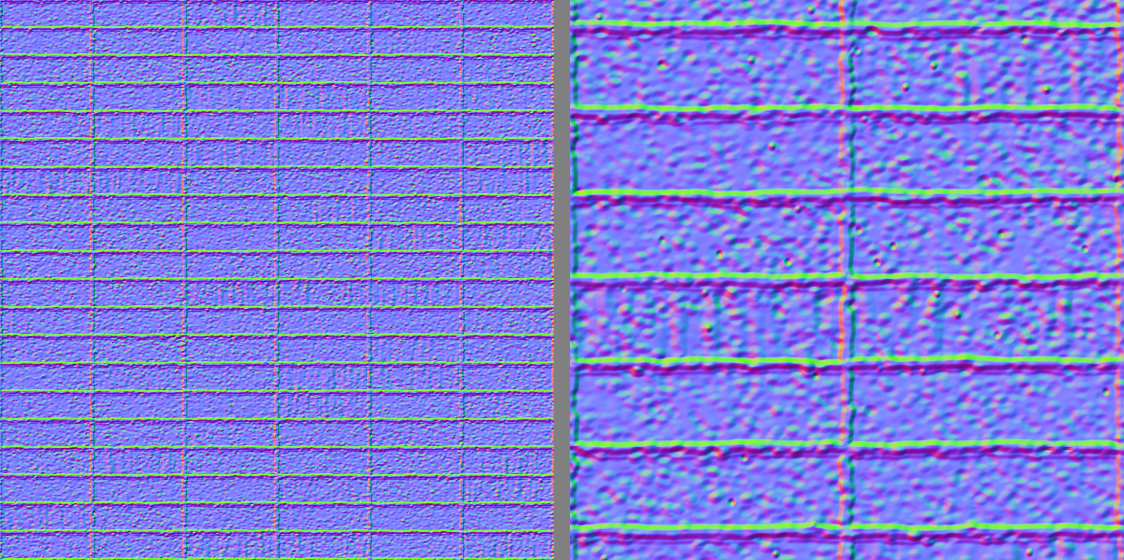
Left, the full canvas; right, a detail of the centre.
This texture map is drawn by a Shadertoy shader. Its source:

```glsl
// Tangent-space normal map of stack-bonded bricks, 6 across and 20 down, with rough faces and worn joints.

const float TAU = 6.2831853;
const vec2 BRICKS = vec2(6.0, 20.0);

vec2 hash2(vec2 p) {
    vec3 q = fract(p.xyx * vec3(0.1031, 0.1030, 0.0973));
    q += dot(q, q.yzx + 33.33);
    return fract((q.xx + q.yz) * q.zy);
}

// Wrapping cellular field of raised and sunken dots; rarity drops the weaker ones.
float bumps(vec2 uv, vec2 count, float radius, float rarity) {
    vec2 p = uv * count;
    vec2 base = floor(p);
    float sum = 0.0;
    for (int y = -1; y <= 1; y++) {
        for (int x = -1; x <= 1; x++) {
            vec2 site = base + vec2(x, y);
            vec2 key = mod(site, count);
            vec2 offset = (site + hash2(key) - p) / radius;
            float strength = 2.0 * hash2(key + 91.7).x - 1.0;
            float falloff = max(0.0, 1.0 - dot(offset, offset));
            sum += strength * abs(strength) * step(rarity, abs(strength)) * falloff * falloff;
        }
    }
    return sum;
}

float wallHeight(vec2 uv) {
    // Slow waviness of the courses
    vec2 wave = vec2(sin(TAU * (3.0 * uv.x + 17.0 * uv.y)) + sin(TAU * (2.0 * uv.x - 41.0 * uv.y)),
                     sin(TAU * (7.0 * uv.x + 4.0 * uv.y)) + sin(TAU * (19.0 * uv.x - 9.0 * uv.y)));
    vec2 cell = (uv + 0.0004 * wave) * BRICKS;
    vec2 id = mod(floor(cell), BRICKS);
    vec2 local = fract(cell);
    vec2 shift = hash2(id + 7.3) - 0.5;
    vec2 wear = hash2(id + 51.9);
    vec2 tilt = hash2(id + 113.1) - 0.5;

    // Surface relief: grain, scattered pits and vertical drag marks
    float grain = bumps(uv, vec2(200.0, 270.0), 1.0, 0.0);
    float pits = bumps(uv, vec2(52.0), 0.13, 0.87);
    float streaks = bumps(uv, vec2(170.0, 24.0), 1.0, 0.0);

    // Distance from each brick edge, in canvas units
    vec2 low = local / BRICKS;
    vec2 high = (1.0 - local) / BRICKS;
    float skew = 0.002 * tilt.x * (local.x - 0.5) + 0.001 * shift.y;
    float bottom = low.y + skew + 0.0003 * grain;
    float top = high.y - skew + 0.0014 * grain;
    float side = min(low.x + 0.001 * shift.x, high.x - 0.001 * shift.x) + 0.0016 * grain;

    // Crisp lower edge, stepped upper edge, shallow upright joints
    float bottomRise = smoothstep(0.0012, 0.0043, bottom);
    float topRise = 0.75 * smoothstep(0.0004, 0.0042, top) + 0.25 * smoothstep(0.0045, 0.0072, top);
    float course = bottomRise * topRise;
    float sideRise = smoothstep(0.0016, 0.0048, side);

    float face = 0.0019 * grain * mix(0.8, 1.15, wear.x) + 0.0035 * pits;
    face += 0.0017 * streaks * smoothstep(0.6, 0.9, wear.y);
    face += 0.03 * dot(tilt, (local - 0.5) / BRICKS);
    float mortar = 0.0019 * grain;
    return 0.0058 * course * mix(0.4, 1.0, sideRise) + mix(mortar, face, course * sideRise);
}

void mainImage(out vec4 fragColor, in vec2 fragCoord) {
    vec2 uv = fragCoord / iResolution.xy;
    vec2 e = vec2(0.0008, 0.0);
    vec2 slope = vec2(wallHeight(uv + e.xy) - wallHeight(uv - e.xy),
                      wallHeight(uv + e.yx) - wallHeight(uv - e.yx)) / (2.0 * e.x);

    // Red faces right, green faces down; blue faces out, dimmer on downward slopes
    vec3 normal = normalize(vec3(-slope.x, slope.y, 1.0));
    float outward = normal.z - 0.15 * normal.y * abs(normal.y);
    fragColor = vec4(0.5 + 0.5 * normal.xy, clamp(outward, 0.0, 1.0), 1.0);
}
```
